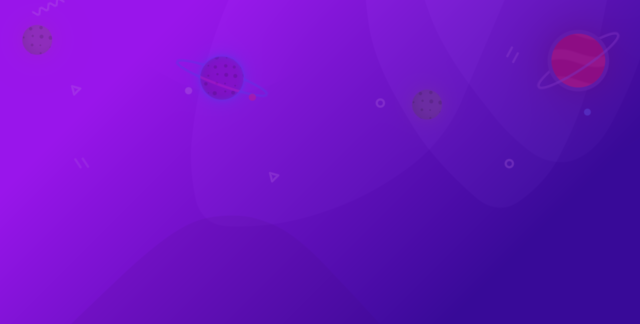
This background is drawn by a Shadertoy shader. Its source:

```glsl
// Violet diagonal gradient with translucent blobs, cratered moons, ringed planets and small line icons.

// Lengths are in canvas heights, origin at the lower left.
const vec3 LIGHT_VIOLET = vec3(0.60, 0.083, 0.92);
const vec3 DEEP_INDIGO = vec3(0.22, 0.04, 0.595);
const float GRADIENT_START = 0.60;
const float GRADIENT_LENGTH = 1.78;
const vec3 HILL_SHADE = vec3(0.24, 0.02, 0.42);
const vec3 ICON_TINT = vec3(0.72, 0.42, 0.88);
const vec3 DOT_BLUE = vec3(0.38, 0.32, 0.90);
const vec3 RIM_BLUE = vec3(0.38, 0.19, 0.90);
const vec3 MOON_PINK = vec3(0.55, 0.19, 0.71);
const vec3 MOON_GREY = vec3(0.42, 0.18, 0.62);
const vec3 PLANET_PURPLE = vec3(0.51, 0.06, 0.77);
const vec3 PLANET_RED = vec3(0.56, 0.05, 0.51);
const float BLOB_ROUNDING = 0.07;
const float ICON_STROKE = 0.0034;
const float ICON_ALPHA = 0.28;

float pixel;  // one output pixel in canvas heights

float fill(float d) { return 1.0 - smoothstep(-pixel, pixel, d); }
float stroke(float d, float halfWidth) { return fill(abs(d) - halfWidth); }

float hash(vec2 c) { return fract(sin(dot(c, vec2(127.1, 311.7))) * 4375.85); }

vec2 rotate(vec2 p, float a) {
    return vec2(cos(a) * p.x + sin(a) * p.y, cos(a) * p.y - sin(a) * p.x);
}

float smoothMax(float a, float b, float k) {
    float h = max(k - abs(a - b), 0.0) / k;
    return max(a, b) + h * h * k * 0.25;
}

// Rounded convex shape, open between its last and first corners.
float blob(vec2 p, vec2 corner[8]) {
    float d = -10.0;
    for (int i = 0; i < 7; i++) {
        vec2 e = normalize(corner[i + 1] - corner[i]);
        d = smoothMax(d, dot(p - corner[i], vec2(e.y, -e.x)), BLOB_ROUNDING);
    }
    return d - 0.006;
}

float segment(vec2 p, vec2 halfSpan) {
    return length(p - halfSpan * clamp(dot(p, halfSpan) / dot(halfSpan, halfSpan), -1.0, 1.0));
}

// Distance to the outline of an equilateral triangle.
float triangle(vec2 p, float inradius) {
    float a = mod(atan(p.y, p.x) - 0.25, 2.0944) - 1.0472;
    return segment(length(p) * vec2(cos(a), sin(a)) - vec2(inradius, 0.0), vec2(0.0, inradius * 1.732));
}

float ellipse(vec2 p, vec2 radii) {
    float e = length(p / radii);
    return (e - 1.0) * e / max(length(p / (radii * radii)), 1e-4);
}

// Cellular spots of varied size.
float craters(vec2 p, float cell) {
    vec2 id = floor(p / cell);
    vec2 jitter = 0.3 + 0.4 * vec2(hash(id), hash(id + 7.3));
    return fill(length(p - (id + jitter) * cell) - cell * (0.06 + 0.2 * hash(id + 3.1)));
}

void moon(inout vec3 col, vec2 p, float r, vec3 tint, vec3 glow) {
    float d = length(p) - r;
    col = mix(col, glow, 0.25 * exp(-max(d, 0.0) * 38.0));
    vec3 body = tint * (1.0 - 0.16 * craters(p + 0.2, 0.028));
    body *= 1.0 - 0.08 * smoothstep(0.0, r, length(p - vec2(0.3, 0.2) * r) - 0.5 * r);
    col = mix(col, body, 0.85 * fill(d));
}

// Ring passes behind the upper half of the body.
void ring(inout vec3 col, vec2 p, float r, vec2 radii, float tilt, vec3 tint) {
    vec2 q = rotate(p, tilt);
    float shown = max(step(q.y, 0.0), 1.0 - fill(length(p) - r));
    col = mix(col, tint, 0.5 * shown * stroke(ellipse(q, radii), 0.0038));
}

void mainImage(out vec4 fragColor, in vec2 fragCoord) {
    pixel = 1.0 / iResolution.y;
    vec2 p = fragCoord * pixel;

    // Diagonal gradient
    float slope = (p.x + 1.0 - p.y - GRADIENT_START) / GRADIENT_LENGTH;
    vec3 col = mix(LIGHT_VIOLET, DEEP_INDIGO, clamp(slope, 0.0, 1.0));

    // Translucent blobs and the lower hill
    float corner = blob(p, vec2[8](vec2(.141, 1.077), vec2(.256, .944), vec2(.385, .831), vec2(.513, .746),
        vec2(.641, .703), vec2(.795, .713), vec2(.949, .795), vec2(1.077, .974)));
    float wide = blob(p, vec2[8](vec2(.744, 1.077), vec2(.615, .769), vec2(.585, .423), vec2(.631, .313),
        vec2(.769, .290), vec2(1.110, .378), vec2(1.368, .570), vec2(1.518, .923)));
    float middle = blob(p, vec2[8](vec2(1.131, 1.077), vec2(1.131, .897), vec2(1.192, .731), vec2(1.397, .441),
        vec2(1.533, .346), vec2(1.654, .405), vec2(1.795, .641), vec2(1.862, .974)));
    float right = blob(p, vec2[8](vec2(1.295, 1.077), vec2(1.354, .859), vec2(1.474, .687), vec2(1.603, .538),
        vec2(1.713, .487), vec2(1.826, .523), vec2(1.918, .654), vec2(1.987, .872)));
    float hill = blob(p, vec2[8](vec2(1.226, -.064), vec2(1.026, .174), vec2(.885, .303), vec2(.769, .344),
        vec2(.654, .344), vec2(.526, .295), vec2(.385, .174), vec2(.154, -.064)));
    col = mix(col, LIGHT_VIOLET, 0.2 * fill(corner) * (1.0 - smoothstep(0.6, 1.0, p.x)));
    col += 0.016 * fill(wide) + 0.02 * fill(middle) + 0.017 * fill(right);
    col = mix(col, HILL_SHADE, 0.10 * fill(hill));

    // Cratered moons
    moon(col, p - vec2(.115, .877), 0.046, MOON_PINK, vec3(0.60, 0.15, 0.75));
    moon(col, p - vec2(1.318, .677), 0.046, MOON_GREY, vec3(0.46, 0.20, 0.62));

    // Purple planet with its ring and red satellite
    vec2 q = p - vec2(.685, .759);
    moon(col, q, 0.067, PLANET_PURPLE, RIM_BLUE);
    col = mix(col, RIM_BLUE, 0.45 * exp(-abs(length(q) - 0.068) * 130.0));
    ring(col, q, 0.067, vec2(.146, .022), -0.35, mix(RIM_BLUE, vec3(0.68, 0.11, 0.78), fill(length(q) - 0.067)));
    col = mix(col, vec3(0.70, 0.10, 0.62), 0.65 * fill(length(p - vec2(.779, .70)) - 0.011));

    // Red banded planet
    q = p - vec2(1.785, .813);
    float radius = length(q);
    col = mix(col, vec3(0.36, 0.04, 0.52), 0.35 * exp(-max(radius - 0.09, 0.0) * 16.0));
    col = mix(col, vec3(0.40, 0.12, 0.68), 0.65 * fill(radius - 0.095));
    float band = sin(q.y * 75.0 + 0.9 * sin(q.x * 28.0) + 1.0);
    col = mix(col, PLANET_RED + 0.03 * smoothstep(0.1, 0.7, band), 0.95 * fill(radius - 0.083));
    ring(col, q, 0.095, vec2(.146, .027), 0.585, vec3(0.48, 0.18, 0.75));

    // Line icons: triangles, circles, paired strokes and a wave
    float icon = 0.0;
    for (int i = 0; i < 2; i++) {
        float n = float(i);
        float side = 2.0 * n - 1.0;
        icon = max(icon, fill(triangle(p - mix(vec2(.233, .723), vec2(.844, .455), n), 0.0075) - ICON_STROKE));
        icon = max(icon, stroke(length(p - mix(vec2(1.174, .682), vec2(1.572, .495), n)) - 0.011, ICON_STROKE));
        icon = max(icon, 0.7 * fill(segment(p - vec2(1.582, .831) - side * vec2(.009, -.009), vec2(.007, .013)) - ICON_STROKE));
        icon = max(icon, 0.7 * fill(segment(p - vec2(.252, .497) - side * vec2(.0115, .001), vec2(.008, -.012)) - ICON_STROKE));
    }
    q = rotate(p - vec2(.149, .979), 0.48);
    float wave = (q.y - 0.007 * sin(q.x * 210.0)) / length(vec2(1.0, 1.47 * cos(q.x * 210.0)));
    icon = max(icon, stroke(wave, ICON_STROKE) * fill(abs(q.x) - 0.052));
    col = mix(col, ICON_TINT, ICON_ALPHA * icon);

    // Filled dots
    col = mix(col, ICON_TINT, 0.35 * fill(length(p - vec2(.582, .72)) - 0.011));
    col = mix(col, DOT_BLUE, 0.4 * fill(length(p - vec2(1.813, .654)) - 0.0105));

    fragColor = vec4(col, 1.0);
}
```
